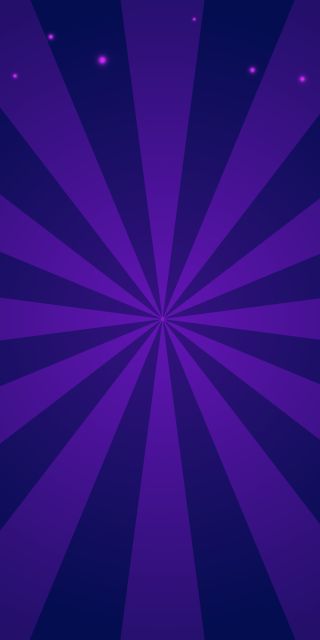
This background is drawn by a Shadertoy shader. Its source:

```glsl
// Violet sunburst on deep blue, with a few glowing sparkles near the top.

const float TAU = 6.2831853;
const float RAY_COUNT = 12.0;
const vec2 BURST_CENTER = vec2(0.508, 1.003);

const vec3 GAP_INNER = vec3(0.21, 0.07, 0.50);
const vec3 GAP_OUTER = vec3(0.01, 0.05, 0.31);
const vec3 RAY_INNER = vec3(0.39, 0.08, 0.71);
const vec3 RAY_OUTER = vec3(0.14, 0.06, 0.42);
const vec3 SPARKLE_COLOR = vec3(0.80, 0.16, 0.96);

// Sparkles: centre in canvas widths, then core radius
const int SPARKLE_COUNT = 6;
const vec3 SPARKLES[SPARKLE_COUNT] = vec3[SPARKLE_COUNT](
    vec3(0.047, 1.763, 0.008), vec3(0.159, 1.885, 0.010),
    vec3(0.320, 1.812, 0.016), vec3(0.607, 1.940, 0.006),
    vec3(0.789, 1.781, 0.011), vec3(0.945, 1.753, 0.011));

// Coverage of evenly spaced wedges; gaps are as wide as rays
float rayMask(vec2 p, float count, float pixel) {
    float period = TAU / count;
    float angle = atan(p.x, p.y);
    float offset = abs(mod(angle + 0.5 * period, period) - 0.5 * period);
    float edge = (0.25 * period - offset) * length(p);
    return smoothstep(-pixel, pixel, edge);
}

// Radial gradient that settles at the outer colour
vec3 radialGradient(vec3 inner, vec3 outer, float radius, float extent) {
    return mix(inner, outer, clamp(radius / extent, 0.0, 1.0));
}

// Bright core inside a soft halo
float sparkle(vec2 p, float radius) {
    float d = length(p) / radius;
    return min(0.9 * exp(-2.5 * d * d) + 0.32 * exp(-0.75 * d * d), 1.0);
}

void mainImage(out vec4 fragColor, in vec2 fragCoord) {
    float pixel = 1.0 / iResolution.x;
    vec2 uv = fragCoord * pixel;
    vec2 p = uv - BURST_CENTER;
    float radius = length(p);

    // Sunburst
    vec3 gapColor = radialGradient(GAP_INNER, GAP_OUTER, radius, 1.0);
    vec3 rayColor = radialGradient(RAY_INNER, RAY_OUTER, radius, 1.05);
    vec3 color = mix(gapColor, rayColor, rayMask(p, RAY_COUNT, 0.7 * pixel));

    // Small glint where the rays meet
    color = mix(color, SPARKLE_COLOR, 0.5 * sparkle(p, 0.008));

    // Scattered sparkles
    for (int i = 0; i < SPARKLE_COUNT; i++) {
        vec3 s = SPARKLES[i];
        color = mix(color, SPARKLE_COLOR, sparkle(uv - s.xy, s.z));
    }

    fragColor = vec4(color, 1.0);
}
```
